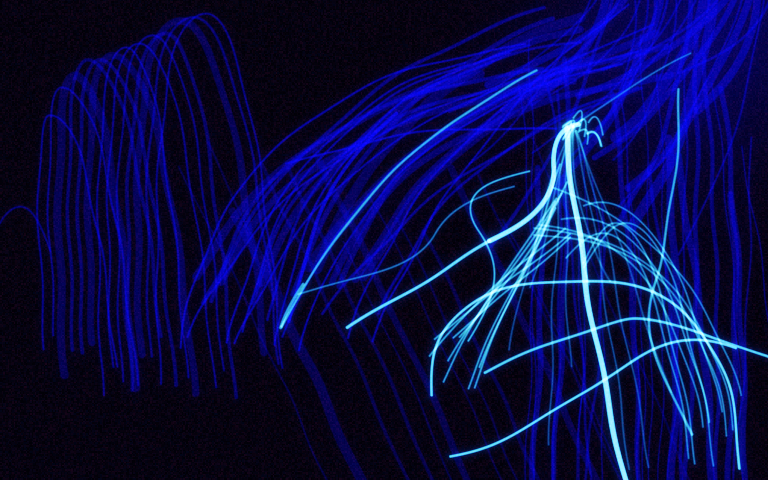
This background is drawn by a WebGL 2 fragment shader. Its source:

```glsl
#version 300 es
precision highp float;
uniform vec2 u_resolution;
out vec4 outColor;

const float HEIGHT = 4.8;       // canvas height in scene units
const float THIN = 0.009;       // half width of a fine thread
const float GLOW = 0.16;        // halo strength
const float WOBBLE = 0.016;     // waviness of the threads
const float GRAIN = 0.09;
const vec3 NIGHT = vec3(0.002, 0.001, 0.025);
const vec3 BLUE = vec3(0.008, 0.012, 1.2);
const vec3 CYAN = vec3(0.5, 1.9, 2.5);
const vec2 KNOT = vec2(5.72, 3.52);

vec2 point;                     // current position, scene units
float pixel;                    // size of one pixel, scene units

float rnd(float i, float k) { return fract(sin(i * 12.99 + k * 78.23) * 4375.85); }

// Distance to a quadratic Bezier curve: coarse search, then Newton steps
float curveDistance(vec2 a, vec2 ctrl, vec2 c) {
  vec2 e = 2.0 * (ctrl - a), b = a - 2.0 * ctrl + c, d = a - point;
  float t = 0.0, best = 1e3;
  for (float s = 0.0; s <= 1.0; s += 0.125) {
    vec2 v = d + (e + b * s) * s;
    if (dot(v, v) < best) { best = dot(v, v); t = s; }
  }
  for (int i = 0; i < 3; i++) {
    vec2 v = d + (e + b * t) * t, g = e + 2.0 * b * t;
    float slope = dot(g, g) + 1e-5;
    t = clamp(t - dot(v, g) / max(slope + 2.0 * dot(v, b), 0.4 * slope), 0.0, 1.0);
  }
  return length(d + (e + b * t) * t);
}

// Glowing stroke with a control point
float stroke(vec2 a, vec2 ctrl, vec2 c, float w) {
  float halo = 1.5 * w + 0.015;
  vec2 lo = min(min(a, c), ctrl) - 4.0 * halo, hi = max(max(a, c), ctrl) + 4.0 * halo;
  if (any(lessThan(point, lo)) || any(greaterThan(point, hi))) return 0.0;
  float d = curveDistance(a, ctrl, c);
  return 1.0 - smoothstep(w - pixel, w + pixel, d) + GLOW * max(exp(-d / halo) - 0.02, 0.0);
}

// Stroke that passes through m
float thread(vec2 a, vec2 m, vec2 c, float w) { return stroke(a, 2.0 * m - 0.5 * (a + c), c, w); }

// Two smoothly joined strokes
float cord(vec2 a, vec2 b, vec2 c, vec2 d, float w) {
  return max(stroke(a, b, 0.5 * (b + c), w), stroke(0.5 * (b + c), c, d, w));
}

float blueThreads() {
  float sum = 0.9 * thread(vec2(2.9, 1.6), vec2(3.3, 2.85), vec2(3.95, 3.65), 0.016);
  sum += 0.7 * thread(vec2(2.85, 3.15), vec2(4.2, 3.47), vec2(5.55, 3.5), THIN);
  sum += 0.4 * thread(vec2(0.0, 2.55), vec2(0.28, 2.72), vec2(0.5, 2.3), THIN);
  for (float i = 0.0; i < 26.0; i++) {
    float r = rnd(i, 1.0), s = rnd(i, 2.0), v = rnd(i, 3.0), u = i / 25.0;
    float w = THIN + 0.06 * r * r * r, faint = mix(0.5, 0.16, r);
    // arches on the left
    if (i < 13.0) {
      float n = i / 12.0;
      vec2 top = vec2(0.5 + 1.55 * n, 3.6 + sqrt(n) + 0.1 * v);
      vec2 left = vec2(0.45 + 1.15 * n, 0.8 + 0.7 * s), right = vec2(0.95 + 1.8 * n + 0.3 * s, 0.8 + 0.7 * v);
      sum += faint * max(stroke(left, vec2(left.x - 0.15, top.y), top, w),
        stroke(top, vec2(mix(top.x, right.x, 0.6), top.y), right, w));
    }
    // long sweeps from the upper right
    vec2 a = vec2(1.8 + 2.0 * u, 1.3 + 0.9 * r), c = vec2(4.2 + 1.5 * u + 1.5 * s, 3.9 + 0.9 * v);
    sum += mix(0.65, 0.2, r) * stroke(a, mix(0.5 * (a + c), vec2(a.x, c.y), 0.3 + 0.5 * rnd(i, 4.0)), c, w);
    // dense bundle in the upper right corner
    a = vec2(5.9 + 1.8 * u, 4.85);
    c = a + vec2(-0.3 - 1.3 * s, -0.7 - 2.0 * v);
    sum += 0.4 * thread(a, 0.5 * (a + c) + vec2(0.14, -0.06), c, w);
    // faint parallel diagonals
    if (i < 14.0) {
      a = vec2(1.8 + 0.27 * i, 2.3 + 1.2 * s);
      c = vec2(a.x + 0.48 * a.y, -0.1);
      sum += 0.2 * thread(a, 0.5 * (a + c) + 0.02, c, w);
    }
    // steep lines on the right
    a = vec2(5.2 + 2.3 * u, 2.4 + 2.2 * s);
    c = vec2(a.x + 0.7 * (v - 0.3), -0.1);
    sum += 0.36 * thread(a, 0.5 * (a + c) + vec2(0.06, 0.0), c, w * 0.7);
  }
  return sum;
}

float brightThreads() {
  // trunk and its thick branch
  float sum = 1.2 * thread(vec2(5.66, 3.5), vec2(5.9, 1.75), vec2(6.28, -0.1), 0.026);
  sum += 1.2 * cord(vec2(5.77, 3.54), vec2(5.5, 3.5), vec2(5.6, 2.75), vec2(4.9, 2.38), 0.022);
  sum += 0.9 * thread(vec2(4.9, 2.38), vec2(4.2, 1.96), vec2(3.48, 1.51), 0.014);
  // long threads to the left
  sum += 0.55 * thread(vec2(2.83, 1.55), vec2(3.9, 3.05), vec2(5.38, 4.08), 0.012);
  sum += 0.5 * thread(vec2(2.82, 1.54), vec2(2.9, 1.75), vec2(3.02, 1.95), 0.016);
  sum += 0.38 * cord(vec2(2.98, 1.86), vec2(4.1, 2.1), vec2(4.6, 2.8), vec2(5.15, 2.95), THIN);
  sum += 0.35 * thread(KNOT, vec2(6.3, 3.93), vec2(6.9, 4.25), THIN);
  // low arch and the two lines beneath it
  sum += 0.9 * cord(vec2(4.3, 0.85), vec2(4.25, 2.0), vec2(7.35, 2.0), vec2(7.4, 0.1), 0.012);
  sum += 0.8 * cord(vec2(4.85, 1.08), vec2(6.05, 1.62), vec2(6.65, 1.6), vec2(7.7, 1.24), 0.012);
  sum += 0.9 * cord(vec2(4.52, 0.23), vec2(5.2, 0.4), vec2(6.75, 1.55), vec2(7.36, 1.33), 0.012);
  // hanging threads
  sum += 0.6 * cord(vec2(5.3, 3.1), vec2(4.5, 2.95), vec2(5.1, 2.0), vec2(4.7, 1.4), THIN);
  sum += 0.55 * cord(vec2(6.8, 3.9), vec2(6.75, 2.6), vec2(6.35, 1.4), vec2(6.92, 0.45), 0.012);
  for (float i = 0.0; i < 9.0; i++) {
    float r = rnd(i, 5.0), s = rnd(i, 6.0), u = i / 8.0;
    // bundle falling to the lower left
    sum += 0.5 * thread(vec2(4.3 + 0.5 * u, 0.9 + 0.6 * r), vec2(4.95 + 0.3 * u, 1.9 + 0.3 * s),
      vec2(5.55 + 0.15 * r, 2.4 + 0.9 * s), THIN);
    // arcs falling to the lower right
    sum += 0.4 * thread(vec2(5.3 + 0.6 * r, 2.1 + s), vec2(6.35 + 0.4 * u, 1.9 + 0.5 * r),
      vec2(6.9 + 0.5 * u, 0.1 + 0.9 * s), THIN);
    // fine strands and scribbles below the knot
    sum += 0.25 * thread(KNOT, vec2(5.4 + 0.7 * u, 2.6), vec2(5.1 + 1.6 * u, 2.2 * r), THIN);
    vec2 o = KNOT + vec2(0.3 * r - 0.12, 0.2 * s - 0.08);
    sum += 0.5 * thread(o, o + vec2(0.08, 0.08 * s), o + vec2(0.16 * r, -0.12), THIN);
  }
  return sum;
}

void main() {
  pixel = HEIGHT / u_resolution.y;
  vec2 scene = gl_FragCoord.xy * pixel, corner = scene - vec2(7.0, 4.6);
  point = scene + WOBBLE * vec2(sin(scene.y * 5.0 + sin(scene.x * 3.0)), sin(scene.x * 4.0 + scene.y * 2.0));
  float haze = 0.28 * exp(-dot(corner, corner) * 0.6);
  vec2 cell = floor(scene * 66.0);
  vec3 grain = GRAIN * rnd(cell.x, cell.y) * vec3(rnd(cell.y, cell.x), 0.2, 0.8);
  float cyan = brightThreads();
  vec3 light = BLUE * (haze + blueThreads()) + CYAN * cyan * vec3(min(cyan, 1.5), min(0.3 + cyan, 1.0), 1.0);
  outColor = vec4(NIGHT + grain + 1.0 - exp(-light), 1.0);
}
```
